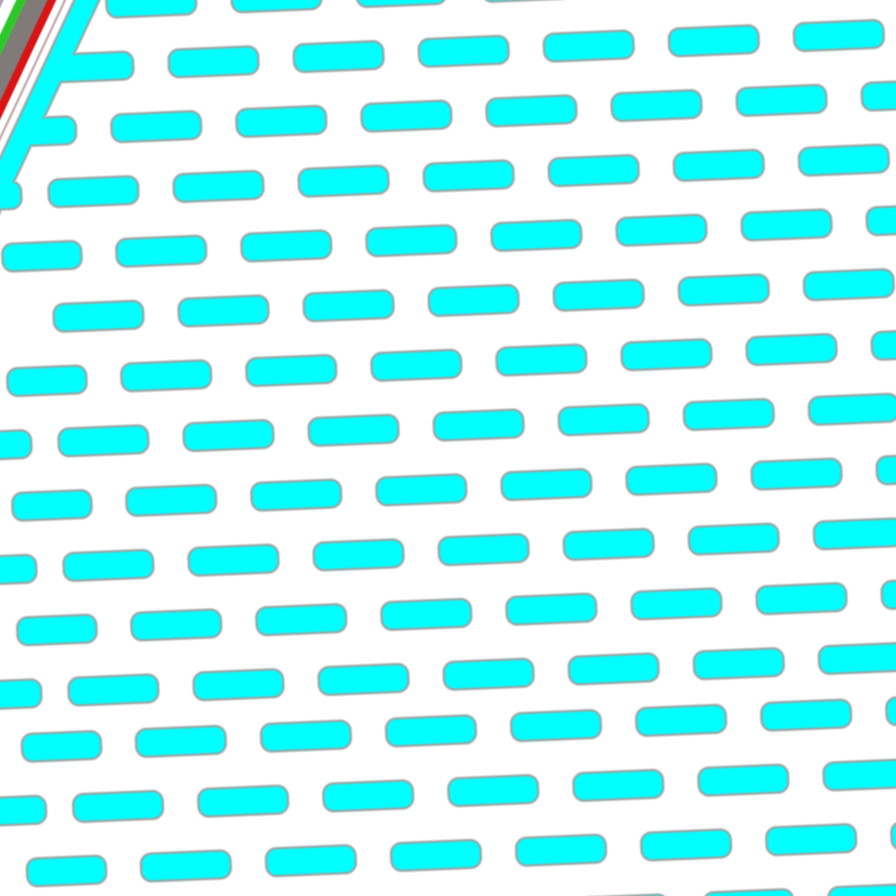
Reproduce this pattern procedurally as a Shadertoy shader.

```glsl
float roundedBox(vec2 p, vec2 halfSize, float radius) {
    vec2 q = abs(p) - halfSize + radius;
    return length(max(q, 0.0)) + min(max(q.x, q.y), 0.0) - radius;
}

// Staggered rows of slots; one unit is the pitch along a row
float slotField(vec2 p) {
    p -= vec2(1.706, 0.494);
    p = vec2(dot(p, vec2(0.9992, -0.0400)), dot(p, vec2(0.0420, 0.9991)));

    // The lowest rows sit slightly higher
    p.y += 0.065 * step(5.19, p.y);

    float row = floor(p.y / 0.498 + 0.5);
    float odd = mod(row, 2.0);
    float x = p.x + 0.478 * odd;
    float column = floor(x + 0.5);
    vec2 cell = vec2(x - column, p.y - row * 0.498);
    vec2 halfSize = vec2(0.359, 0.112);

    // Slots next to the left border are trimmed, shifted or left out
    if (odd > 0.5 && row > 2.0 && column == -1.0) {
        cell.x -= 0.046;
        halfSize.x -= 0.042;
    }
    if (odd < 0.5 && column == -2.0) {
        if (row == 4.0) return 1.0;
        cell.x -= 0.065;
    }
    return roundedBox(cell, halfSize, 0.084);
}

float stripe(float x, float left, float right, float soft) {
    return smoothstep(left - soft, left + soft, x)
         * (1.0 - smoothstep(right - soft, right + soft, x));
}

void mainImage(out vec4 fragColor, in vec2 fragCoord) {
    vec2 p = vec2(fragCoord.x, iResolution.y - fragCoord.y) / iResolution.y * 7.158;
    float soft = max(7.158 / iResolution.y, 0.012);

    // Slots merge with the slanted corner band
    float slant = p.x + 0.47 * p.y;
    float band = abs(slant - 0.694) * 0.905 - 0.092;
    float d = min(max(slotField(p), (0.60 - slant) * 0.905), band);

    // Soft grey rim around the cyan fill
    vec3 color = mix(vec3(1.0), vec3(0.60, 0.64, 0.64), 1.0 - smoothstep(-0.006, 0.010 + soft, d));
    color = mix(color, vec3(0.0, 1.0, 1.0), 1.0 - smoothstep(-0.012 - soft, 0.004, d));

    // Corner stripes
    color = mix(color, vec3(0.50, 0.48, 0.47), stripe(slant, 0.20, 0.40, soft));
    color = mix(color, vec3(0.18, 0.78, 0.16), stripe(slant, 0.13, 0.21, soft));
    color = mix(color, vec3(0.85, 0.08, 0.08), stripe(slant, 0.38, 0.45, soft));
    color = mix(color, vec3(0.75, 0.66, 0.66), stripe(slant, 0.51, 0.53, soft));
    color = mix(color, vec3(0.70, 0.62, 0.72), stripe(slant, -0.10, 0.03, soft));

    fragColor = vec4(color, 1.0);
}
```
